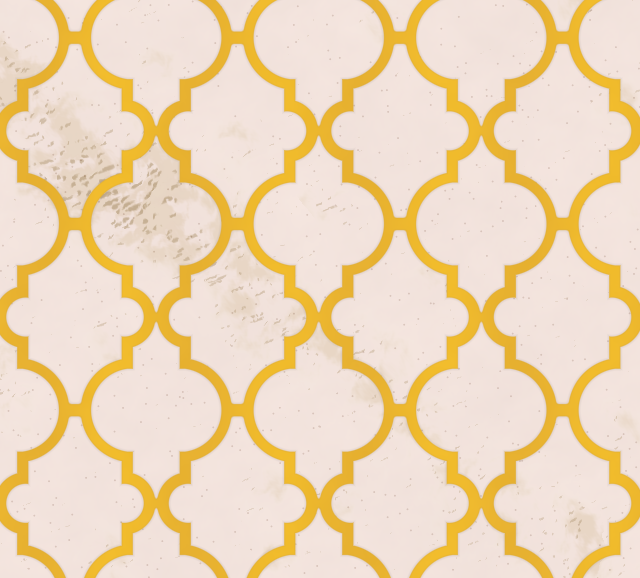
A WebGL 1 fragment shader for this pattern:

```glsl
precision highp float;
// Golden quatrefoil lattice laid over worn pink marble.
uniform vec2 u_resolution;

vec2 hash2(vec2 p) {
  return fract(sin(vec2(dot(p, vec2(127.1, 311.7)), dot(p, vec2(269.5, 183.3)))) * 4375.85);
}

// Distance to the nearest scattered point, and that point's random value
vec2 cellular(vec2 p) {
  vec2 cell = floor(p), nearest = vec2(9.0, 0.0);
  for (int j = -1; j <= 1; j++) {
    for (int i = -1; i <= 1; i++) {
      vec2 id = cell + vec2(float(i), float(j));
      vec2 h = hash2(id);
      float d = length(id + h - p);
      if (d < nearest.x) nearest = vec2(d, fract(h.x * 7.3 + h.y * 3.1));
    }
  }
  return nearest;
}

// Layered sines, each octave turned and bent by the last
float waves(vec2 p) {
  float sum = 0.0, amp = 0.5;
  for (int i = 0; i < 5; i++) {
    sum += amp * sin(p.x + 1.3 * sin(p.y + sum)) * cos(p.y * 0.9 - sum);
    p = mat2(1.5, 1.1, -1.1, 1.5) * p + 2.7;
    amp *= 0.6;
  }
  return sum;
}

float box(vec2 p, vec2 halfSize) {
  vec2 d = abs(p) - halfSize;
  return length(max(d, 0.0)) + min(max(d.x, d.y), 0.0);
}

float smoothMin(float a, float b, float k) {
  float h = max(k - abs(a - b), 0.0) / k;
  return min(a, b) - h * h * k * 0.25;
}

// Signed distance to the lattice in one folded quarter tile
float lattice(vec2 q) {
  float bigArc = max(abs(length(q - vec2(0.356, 0.573)) - 0.289) - 0.032, q.x - 0.356);
  float smallArc = max(abs(length(q - vec2(0.303, 0.0)) - 0.156) - 0.036, 0.287 - q.x);
  float stepBar = box(q - vec2(0.3215, 0.22), vec2(0.0345, 0.098));
  float d = min(min(bigArc, smallArc), stepBar);
  d = smoothMin(d, box(q - vec2(0.0, 0.573), vec2(0.05, 0.038)), 0.02);
  return smoothMin(d, box(q - vec2(0.5, 0.0), vec2(0.02, 0.026)), 0.02);
}

vec3 marble(vec2 p) {
  float cloud = waves(p * 3.1);
  float grain = waves(p * 13.0 + cloud);
  vec3 color = vec3(0.95, 0.89, 0.865) + 0.008 * cloud + 0.006 * grain;

  // Wear follows a fading diagonal band, heaviest near the upper left
  float across = p.y - 1.0 - 0.85 * (p.x - 0.65) + 0.25 * cloud;
  float wear = 0.75 * exp(-across * across * 9.0 - 0.22 * p.x);
  vec2 patchOffset = (p - vec2(0.8, 1.25)) * vec2(1.2, 2.2);
  wear += 0.55 * exp(-dot(patchOffset, patchOffset) * 2.0);
  vec2 spot = cellular(p * 1.6 + 0.2 * cloud);
  wear += 0.4 * smoothstep(0.4, 0.05, spot.x) * step(0.45, spot.y);

  // Pale scuffs and tan stains
  color = mix(color, vec3(0.95, 0.92, 0.87), 0.7 * wear * smoothstep(-0.1, 0.4, grain));
  float stain = smoothstep(0.15, 0.6, wear * (0.6 + grain));
  color = mix(color, vec3(0.89, 0.81, 0.73), 0.7 * stain);

  // Slanted flecks, dense where worn and sparse elsewhere
  vec2 slant = vec2(p.x + p.y, (p.x - p.y) * 0.5) * 15.0 + 0.9 * grain;
  vec2 fleck = cellular(slant);
  float size = 0.1 + 0.28 * wear;
  float chip = smoothstep(size, size * 0.3, fleck.x) * step(0.9 - 0.6 * wear, fleck.y);
  color = mix(color, vec3(0.74, 0.65, 0.53), chip * (0.25 + 0.5 * wear));

  // Tiny pits
  vec2 pit = cellular(p * 24.0 + 3.0);
  return color - vec3(0.10, 0.12, 0.13) * smoothstep(0.22, 0.05, pit.x) * step(0.93, pit.y);
}

void main() {
  // One unit is a tile width; y runs downward from the top edge
  float unit = 3.938 / u_resolution.x;
  vec2 p = vec2(gl_FragCoord.x, u_resolution.y - gl_FragCoord.y) * unit;
  vec2 halfTile = vec2(0.5, 0.573);
  vec2 local = mod(p - vec2(0.4615, 0.805) + halfTile, 2.0 * halfTile) - halfTile;
  float d = lattice(abs(local));

  // Gold is lighter on the right of each tile and darker along its rim
  vec3 gold = vec3(0.925, 0.715, 0.18);
  gold += vec3(0.02, 0.022, -0.008) * sin(6.2832 * local.x);
  gold += 0.008 * waves(p * 9.0);
  gold = mix(gold, vec3(0.86, 0.67, 0.23), 0.5 * smoothstep(-0.012, 0.0, d));

  vec3 color = marble(p);
  color *= 1.0 - 0.06 * smoothstep(0.018, 0.0, d);
  color = mix(gold, color, smoothstep(-0.8 * unit, 0.8 * unit, d));
  gl_FragColor = vec4(color, 1.0);
}
```
